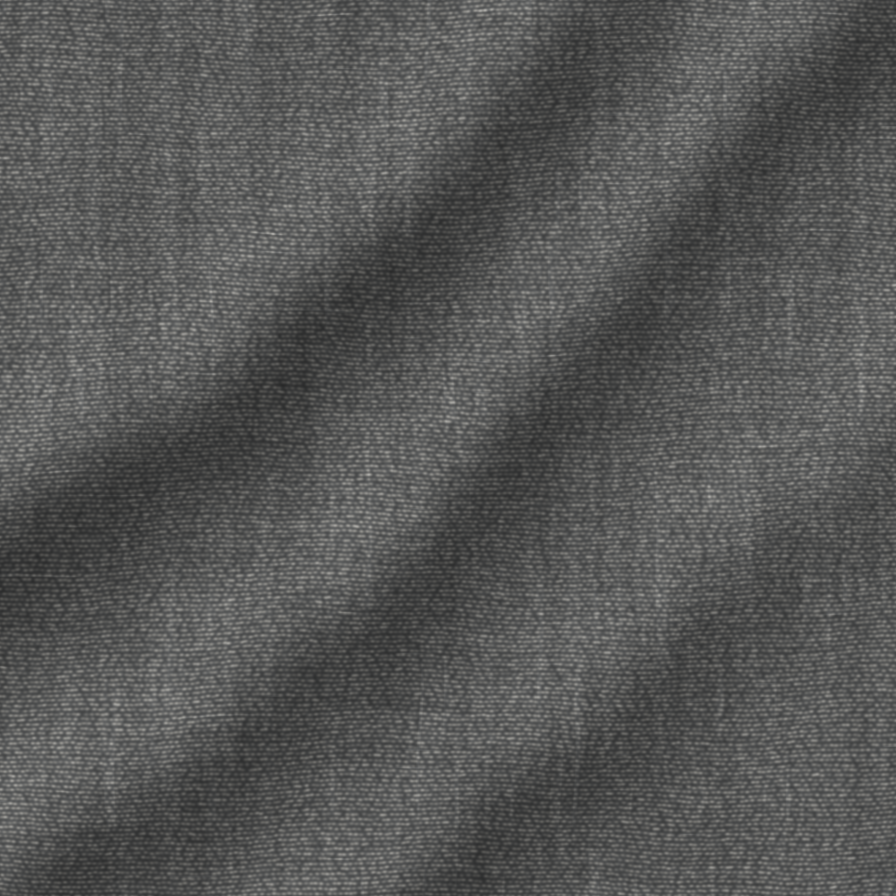
Write a WebGL 2 fragment shader that draws this texture.

```glsl
#version 300 es
precision highp float;
// Grey linen with soft diagonal folds. Jittered cellular grains in a brick
// layout form the weave, stretched noise gives uneven threads and slubs,
// and curved valleys with lit ridges shade the drape.
uniform vec2 u_resolution;
out vec4 fragColor;

const vec2 THREADS = vec2(158.0, 187.0);
const float BASE_LIGHT = 0.362;
const vec3 WARM_GREY = vec3(1.005, 1.0, 0.975);
const vec3 COOL_GREY = vec3(0.985, 1.0, 1.005);

float hash(vec2 p) {
    vec3 q = fract(vec3(p.xyx) * 0.1031);
    q += dot(q, q.yzx + 33.33);
    return fract((q.x + q.y) * q.z);
}

float smoothNoise(vec2 p) {
    vec2 cell = floor(p);
    vec2 f = fract(p);
    f = f * f * (3.0 - 2.0 * f);
    float low = mix(hash(cell), hash(cell + vec2(1, 0)), f.x);
    float high = mix(hash(cell + vec2(0, 1)), hash(cell + vec2(1, 1)), f.x);
    return mix(low, high, f.y);
}

// Layered sines bend the threads slightly.
vec2 bendThreads(vec2 p) {
    float dx = 0.004 * sin(p.y * 8.0 + p.x * 3.0) + 0.0010 * sin(p.y * 41.0 + p.x * 17.0);
    float dy = 0.004 * sin(p.x * 9.0 + p.y * 5.0) + 0.0012 * sin(p.x * 37.0 - p.y * 23.0);
    return p + vec2(dx, dy);
}

// Sum of soft oval grains, one per thread crossing, offset on odd rows.
float weaveHeight(vec2 p) {
    float row = floor(p.y);
    float height = 0.0;
    for (int j = -1; j <= 1; j++) {
        float y = row + float(j);
        float shift = 0.5 * mod(y, 2.0);
        float column = floor(p.x - shift);
        for (int i = -1; i <= 1; i++) {
            vec2 id = vec2(column + float(i), y);
            vec2 jitter = (vec2(hash(id + 7.3), hash(id + 51.7)) - 0.5) * vec2(0.45, 0.22);
            vec2 d = p - id - vec2(0.5 + shift, 0.5) - jitter;
            height += mix(0.55, 1.1, hash(id + 19.1)) * exp(-dot(d * d, vec2(5.0, 7.5)));
        }
    }
    return height;
}

// Dark valley at d = 0 with a steep upper side and a lit ridge above it.
float foldLight(float d, float depth, float ridge) {
    float width = d > 0.0 ? 0.046 : 0.085;
    float valley = exp(-d * d / (width * width));
    float crest = (d - 0.105) / 0.06;
    return ridge * exp(-crest * crest) - depth * valley;
}

float drapeLight(vec2 p) {
    float sway = 0.007 * sin(p.x * 19.0 + p.y * 6.0);
    float upper = 0.375 + 0.5 * p.x + 0.58 * p.x * p.x;
    float middle = 0.05 + 1.03 * (p.x - 0.13) - 0.05 * sin(5.7 * (p.x - 0.13));
    float lower = 0.06 + 0.95 * (p.x - 0.56);
    float upperDepth = mix(0.125, 0.075, smoothstep(0.35, 0.75, p.x));
    float lowerDepth = mix(0.10, 0.06, smoothstep(0.6, 0.95, p.x));
    float light = BASE_LIGHT;
    light += foldLight((p.y - upper) * 0.71 + sway, upperDepth, 0.045);
    light += foldLight((p.y - middle) * 0.70 - sway, 0.105, 0.045);
    light += foldLight((p.y - lower) * 0.72 + sway, lowerDepth, 0.035);
    return light + 0.024 * (smoothNoise(p * 6.0 + 3.0) - 0.5);
}

// Relative brightness of uneven threads, with a few thick pale slubs.
float threadTone(vec2 p) {
    float tone = 1.0;
    tone += 0.11 * (smoothNoise(p * vec2(150.0, 5.0)) - 0.5);
    tone += 0.08 * (smoothNoise(p * vec2(48.0, 2.5) + 20.0) - 0.5);
    tone += 0.11 * (smoothNoise(p * vec2(9.0, 180.0) + 40.0) - 0.5);
    tone += 0.13 * smoothstep(0.80, 1.0, smoothNoise(p * vec2(115.0, 9.0) + 60.0));
    tone += 0.20 * smoothstep(0.92, 1.0, smoothNoise(p * vec2(13.0, 150.0) + 80.0));
    return tone;
}

vec3 clothColor(vec2 p) {
    vec2 bent = bendThreads(p);
    float height = weaveHeight(bent * THREADS);
    float fuzz = smoothNoise(p * 330.0) - 0.5;
    float relief = 1.0 + 0.66 * (height - 0.44) + 0.10 * fuzz;
    vec3 tint = mix(COOL_GREY, WARM_GREY, smoothstep(0.1, 0.8, height));
    return drapeLight(p) * threadTone(bent) * relief * tint;
}

void main() {
    // Four samples per pixel keep the fine weave smooth.
    vec3 color = vec3(0.0);
    for (int k = 0; k < 4; k++) {
        vec2 offset = vec2(k % 2, k / 2) * 0.5 - 0.25;
        color += clothColor((gl_FragCoord.xy + offset) / u_resolution);
    }
    fragColor = vec4(color * 0.25, 1.0);
}
```
